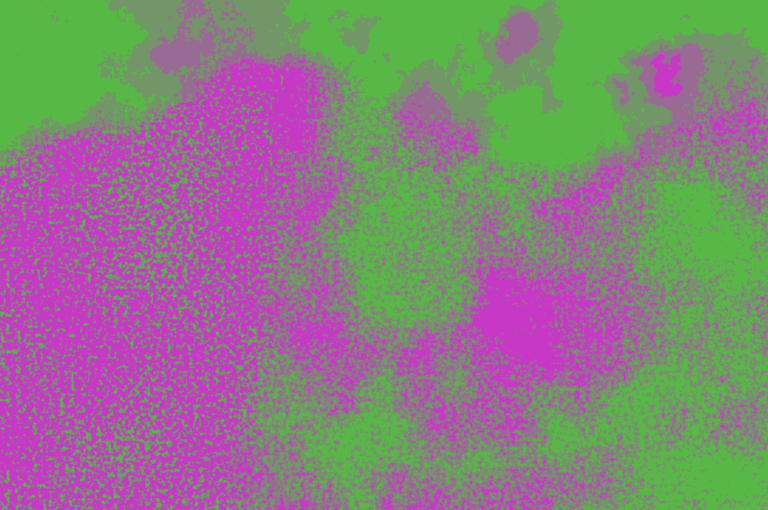
Write a WebGL 2 fragment shader that draws this texture.

```glsl
#version 300 es
precision highp float;

uniform vec2 u_resolution;
out vec4 fragColor;

const vec3 GREEN = vec3(0.34, 0.72, 0.27);
const vec3 SAGE = vec3(0.45, 0.59, 0.41);
const vec3 MAUVE = vec3(0.60, 0.42, 0.58);
const vec3 MAGENTA = vec3(0.78, 0.22, 0.78);
const vec3 LEVELS = vec3(0.33, 0.50, 0.66);   // thresholds between the inks

const float CENTRE_TONE = 0.46;
const float LEFT_TONE = 0.71;
const float TOP_TONE = 0.22;
const float RIGHT_TONE = 0.30;
const float CLOUD_SCALE = 4.5;
const float CLOUD_GAIN = 0.62;
const float CLOUD_AMOUNT = 0.42;
const float GRAIN_SCALE = 95.0;
const float GRAIN_SMOOTH = 0.06;
const float GRAIN_ROUGH = 0.34;
const float GRAIN_LEFT = 0.36;
const int SAMPLES = 2;                        // per axis

// Soft masses: centre, radius, tone shift
const int MASS_COUNT = 8;
const vec4 MASSES[MASS_COUNT] = vec4[](
    vec4(0.40, 0.92, 0.15, 0.30), vec4(1.03, 0.97, 0.07, 0.34),
    vec4(1.33, 0.88, 0.09, 0.36), vec4(0.58, 0.80, 0.07, 0.26),
    vec4(0.83, 0.82, 0.08, 0.22), vec4(1.15, 0.42, 0.14, 0.24),
    vec4(0.84, 0.13, 0.15, 0.23), vec4(0.54, 0.12, 0.11, -0.14));

vec2 gradient(ivec2 cell) {
    uvec2 q = uvec2(cell) * uvec2(1597u, 3812u) + uvec2(7919u, 1013u);
    uint h = (q.x ^ (q.y << 7)) * 73244475u;
    h = (h ^ (h >> 16)) * 73244475u;
    h ^= h >> 15;
    float angle = float(h & 65535u) * 6.28318 / 65536.0;
    return vec2(cos(angle), sin(angle));
}

float gradientNoise(vec2 p) {
    ivec2 i = ivec2(floor(p));
    vec2 f = fract(p);
    vec2 w = f * f * f * (f * (f * 6.0 - 15.0) + 10.0);
    float a = dot(gradient(i), f);
    float b = dot(gradient(i + ivec2(1, 0)), f - vec2(1, 0));
    float c = dot(gradient(i + ivec2(0, 1)), f - vec2(0, 1));
    float d = dot(gradient(i + ivec2(1, 1)), f - vec2(1, 1));
    return mix(mix(a, b, w.x), mix(c, d, w.x), w.y);
}

float clouds(vec2 p) {
    float sum = 0.0, amplitude = 1.0;
    for (int i = 0; i < 6; i++) {
        sum += amplitude * gradientNoise(p);
        p = mat2(1.6, 1.2, -1.2, 1.6) * p + 17.3;
        amplitude *= CLOUD_GAIN;
    }
    return sum;
}

float tone(vec2 p) {
    float cloud = clouds(p * CLOUD_SCALE);
    vec2 q = p + 0.08 * vec2(cloud, gradientNoise(p * 9.0 + 40.0));

    // Broad regions with ragged borders
    float border = 0.77 - 0.09 * cos(5.7 * p.x);
    float top = smoothstep(-0.07, 0.07, q.y - border);
    float left = 1.0 - smoothstep(0.46, 0.58, q.x + 0.12 * (0.4 - q.y));
    float right = smoothstep(1.18, 1.36, q.x) * (1.0 - smoothstep(0.5, 0.68, q.y));
    float value = mix(CENTRE_TONE, RIGHT_TONE, right);
    value = mix(value, LEFT_TONE, left);
    value = mix(value, TOP_TONE, top);

    for (int i = 0; i < MASS_COUNT; i++) {
        vec2 d = (q - MASSES[i].xy) / MASSES[i].z;
        value += MASSES[i].w * exp(-dot(d, d));
    }

    // Fine speckle, calm in the top region and coarse on the left
    float grain = gradientNoise(p * GRAIN_SCALE)
                + 0.9 * gradientNoise(p * GRAIN_SCALE * 1.9 + 31.7);
    float roughness = mix(mix(GRAIN_ROUGH, GRAIN_ROUGH + GRAIN_LEFT, left),
                          GRAIN_SMOOTH, top);
    float cloudAmount = CLOUD_AMOUNT * (1.0 - 0.45 * left);
    return value + cloudAmount * cloud + roughness * grain;
}

vec3 ink(float value) {
    vec3 color = mix(GREEN, SAGE, step(LEVELS.x, value));
    color = mix(color, MAUVE, step(LEVELS.y, value));
    return mix(color, MAGENTA, step(LEVELS.z, value));
}

void main() {
    // Average subsamples to smooth the ink edges
    vec3 color = vec3(0.0);
    for (int y = 0; y < SAMPLES; y++) {
        for (int x = 0; x < SAMPLES; x++) {
            vec2 offset = (vec2(x, y) + 0.5) / float(SAMPLES) - 0.5;
            color += ink(tone((gl_FragCoord.xy + offset) / u_resolution.y));
        }
    }
    fragColor = vec4(color / float(SAMPLES * SAMPLES), 1.0);
}
```
